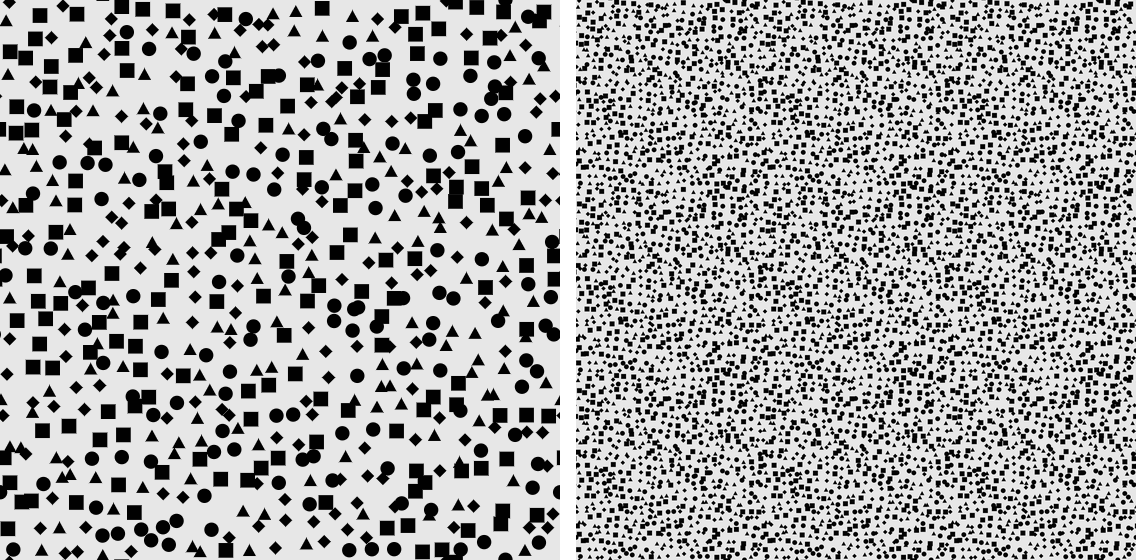
Left, the tile; right, the same tile 3 across and 3 down.
Write a Shadertoy shader that draws this pattern.

```glsl
// Scattered black squares, discs, triangles and diamonds on pale grey paper.
// Each cell of a wrapping grid holds one shape, moved by a hashed jitter and
// a periodic sine drift; the nearest distance gives smooth, tileable edges.

const vec3  PAPER = vec3(0.905);
const vec3  INK   = vec3(0.005);
const int   CELLS = 25;               // grid cells per canvas side
const float JITTER = 0.36;            // random shift, in cells
const float DRIFT  = 0.26;            // sine shift, in cells
const float SQUARE_HALF  = 0.0131;    // sizes in canvas units
const float DISC_RADIUS  = 0.0128;
const float DIAMOND_HALF = 0.0118;
const vec2  TRIANGLE_HALF = vec2(0.0117, 0.0106); // half base, half height
const float TAU = 6.2831853;

// Integer hash of a cell and a channel, result in 0..1
float hash(ivec2 cell, uint channel) {
    uint h = uint(cell.x) * 1597u + uint(cell.y) * 51749u + channel * 7919u + 37u;
    h = (h ^ (h >> 16)) * 73244475u;
    h = (h ^ (h >> 15)) * 48271693u;
    h ^= h >> 16;
    return float(h & 65535u) / 65536.0;
}

float squareDistance(vec2 p) {
    vec2 q = abs(p) - SQUARE_HALF;
    return max(q.x, q.y);
}

float discDistance(vec2 p) {
    return length(p) - DISC_RADIUS;
}

float diamondDistance(vec2 p) {
    return (abs(p.x) + abs(p.y) - DIAMOND_HALF) * sqrt(0.5);
}

float triangleDistance(vec2 p) {
    vec2 slopeNormal = normalize(vec2(2.0 * TRIANGLE_HALF.y, TRIANGLE_HALF.x));
    float side = dot(vec2(abs(p.x), p.y - TRIANGLE_HALF.y), slopeNormal);
    return max(side, -p.y - TRIANGLE_HALF.y);
}

// Pick one of the four shapes with equal chance
float shapeDistance(vec2 p, float pick) {
    if (pick < 0.25) return squareDistance(p);
    if (pick < 0.50) return discDistance(p);
    if (pick < 0.75) return triangleDistance(p);
    return diamondDistance(p);
}

// Shape centre inside its cell; whole sine periods keep the tiling
vec2 shapeOffset(ivec2 cell) {
    vec2 t = TAU * vec2(cell) / float(CELLS);
    vec2 drift = vec2(sin(3.0 * t.y + 2.0 * t.x), sin(4.0 * t.x - 2.0 * t.y + 1.0));
    vec2 jitter = 2.0 * vec2(hash(cell, 1u), hash(cell, 2u)) - 1.0;
    return 0.5 + JITTER * jitter + DRIFT * drift;
}

void mainImage(out vec4 fragColor, in vec2 fragCoord) {
    float pixel = 1.0 / min(iResolution.x, iResolution.y);
    vec2 gridPos = fragCoord * pixel * float(CELLS);
    ivec2 home = ivec2(floor(gridPos));

    // Nearest shape among the neighbouring cells
    float nearest = 1.0;
    for (int y = -1; y <= 1; y++) {
        for (int x = -1; x <= 1; x++) {
            ivec2 cell = home + ivec2(x, y);
            ivec2 wrapped = (cell + CELLS) % CELLS;
            vec2 p = (gridPos - vec2(cell) - shapeOffset(wrapped)) / float(CELLS);
            nearest = min(nearest, shapeDistance(p, hash(wrapped, 3u)));
        }
    }

    // One-pixel smooth edge
    float coverage = clamp(0.5 - nearest / pixel, 0.0, 1.0);
    fragColor = vec4(mix(PAPER, INK, coverage), 1.0);
}
```
